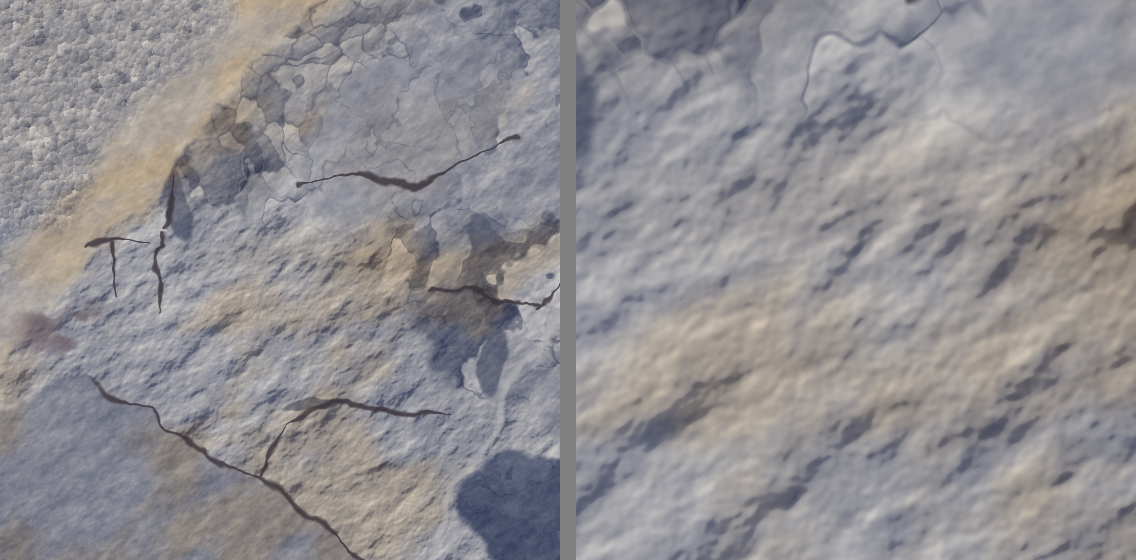
Left: the whole. Right: its middle third, enlarged.
Write a Shadertoy shader that draws this texture.

```glsl
const vec2 SUN = vec2(-0.6, 0.8);
const vec3 SHADE_BLUE = vec3(0.29, 0.32, 0.42);
const vec3 PALE_STONE = vec3(0.73, 0.73, 0.745);
const vec3 OCHRE_SHIFT = vec3(0.03, -0.004, -0.062);
const vec3 RUST = vec3(0.4, 0.34, 0.37);
const vec3 CRACK_BROWN = vec3(0.22, 0.19, 0.22);

struct Cell { float edge; vec2 id; vec2 offset; };

vec2 hash2(vec2 p) {
  vec3 q = fract(p.xyx * vec3(0.1031, 0.103, 0.0973));
  q += dot(q, q.yzx + 33.33);
  return fract((q.xx + q.yz) * q.zy);
}

float noise(vec2 p) {
  vec2 i = floor(p), f = fract(p);
  f = f * f * (3.0 - 2.0 * f);
  float low = mix(hash2(i).x, hash2(i + vec2(1, 0)).x, f.x);
  float high = mix(hash2(i + vec2(0, 1)).x, hash2(i + 1.0).x, f.x);
  return mix(low, high, f.y);
}

float fbm(vec2 p) {
  float sum = 0.0, amp = 0.5;
  for (int i = 0; i < 5; i++, amp *= 0.5) {
    sum += amp * noise(p);
    p = mat2(1.6, 1.2, -1.2, 1.6) * p + 17.3;
  }
  return sum;
}

// Nearest cell, with distance to its border
Cell voronoi(vec2 p) {
  vec2 base = floor(p), f = fract(p), home = vec2(0), seed = vec2(9);
  for (int i = 0; i < 9; i++) {
    vec2 g = vec2(i % 3 - 1, i / 3 - 1), r = g + hash2(base + g) - f;
    if (dot(r, r) < dot(seed, seed)) { seed = r; home = g; }
  }
  float edge = 9.0;
  for (int i = 0; i < 25; i++) {
    vec2 g = home + vec2(i % 5 - 2, i / 5 - 2);
    vec2 r = g + hash2(base + g) - f, d = r - seed;
    if (dot(d, d) > 0.0001) edge = min(edge, dot(0.5 * (r + seed), normalize(d)));
  }
  return Cell(edge, hash2(base + home + 71.0), -seed);
}

// Coordinates along and across the bedding
vec2 bedding(vec2 p) { return vec2(dot(p, vec2(0.8, 0.6)), dot(p, SUN)); }

float relief(vec2 p, vec2 scale) {
  return fbm(bedding(p) * scale) - fbm(bedding(p + 0.004 * SUN) * scale);
}

float blob(vec2 p, vec2 centre, vec2 radius, float soft) {
  return 1.0 - smoothstep(1.0 - soft, 1.0 + soft, length((p - centre) / radius));
}

float stroke(vec2 p, vec2 a, vec2 b, float width) {
  vec2 ab = b - a, ap = p - a;
  float d = length(ap - ab * clamp(dot(ap, ab) / dot(ab, ab), 0.0, 1.0));
  return 1.0 - smoothstep(width * 0.4, width * 1.5, d);
}

float facet(Cell c) {
  float lean = 0.4 * (c.id.x - 0.5) + 0.28 * dot(c.offset, SUN);
  return (lean - 0.3 * smoothstep(0.76, 0.8, c.id.y)) * smoothstep(0.0, 0.06, c.edge);
}

float joint(Cell c, float width) { return 1.0 - smoothstep(0.0, width, c.edge); }

// Ends of the separate fractures
const vec4 FRACTURES[11] = vec4[11](
  vec4(0.155, 0.557, 0.27, 0.568), vec4(0.213, 0.555, 0.222, 0.468),
  vec4(0.305, 0.69, 0.285, 0.6), vec4(0.283, 0.59, 0.283, 0.45),
  vec4(0.447, 0.14, 0.505, 0.245), vec4(0.505, 0.25, 0.6, 0.29),
  vec4(0.6, 0.29, 0.8, 0.26), vec4(0.53, 0.685, 0.74, 0.682),
  vec4(0.74, 0.682, 0.93, 0.75), vec4(0.95, 0.45, 1, 0.53),
  vec4(0.77, 0.49, 0.95, 0.455));

// Centres and radii of the shaded hollows
const vec4 HOLLOWS[4] = vec4[4](
  vec4(0.31, 0.645, 0.022, 0.06), vec4(0.565, 0.285, 0.06, 0.011),
  vec4(0.85, 0.575, 0.023, 0.035), vec4(0.89, 0.36, 0.022, 0.06));

void mainImage(out vec4 fragColor, in vec2 fragCoord) {
  vec2 p = fragCoord / iResolution.xy;
  vec2 warp = vec2(fbm(p * 9.0), fbm(p * 9.0 + 7.3)) - 0.48;
  vec2 ragged = p + 0.07 * warp;
  float broad = fbm(p * 4.0 + 3.0) - 0.48;

  // Regions
  float slope = dot(ragged - vec2(0, 0.35), vec2(-0.758, 0.653));
  float scree = smoothstep(-0.006, 0.008, slope);
  float gravel = smoothstep(0.06, 0.13, slope + 0.2 * warp.x);
  float blocky = smoothstep(0.77, 0.83, dot(p, vec2(0.65, 0.76)) + 0.25 * warp.x);
  float rubble = smoothstep(-0.19, -0.12, slope) * smoothstep(0.58, 0.68, p.y);
  float fissure = dot(ragged, vec2(0.551, 0.835)) - 0.365 + max(0.0, 0.15 - p.x);
  float slab = 1.0 - smoothstep(-0.005, 0.005, fissure);
  float face = blob(bedding(ragged), bedding(vec2(0.73, 0.77)), vec2(0.22, 0.12), 0.06);
  float shadow = blob(ragged, vec2(0.955, 0.085), vec2(0.125, 0.11), 0.06);

  // Bedded rock
  float bumps = relief(p, vec2(14, 24));
  float tone = 0.66 + 0.4 * broad + 3.6 * bumps - 0.2 * smoothstep(0.035, 0.07, -bumps);
  tone = mix(tone, 0.49 + 0.5 * broad + 1.8 * bumps, slab);

  // Broken blocks and rubble
  Cell big = voronoi(bedding(p) * vec2(6.5, 9) + 2.4 * warp);
  Cell small = voronoi(p * 21.0 + 3.0 * warp);
  float broken = smoothstep(0.42, 0.56, fbm(p * 13.0 + 5.0));
  float chips = facet(small) - 0.3 * joint(small, 0.09);
  float blocks = 0.62 + 0.9 * facet(big) + 2.2 * bumps;
  blocks += broken * (0.35 * chips - 0.35 * joint(big, 0.05));
  tone = mix(tone, blocks, blocky);
  tone = mix(tone, 0.58 + chips + 2.0 * bumps, 0.85 * rubble);
  float plain = 0.57 + 0.3 * facet(big) + 1.2 * bumps - 0.16 * joint(big, 0.03);
  tone = mix(tone, plain, 0.85 * face);

  // Gravel slope with a smooth worn strip
  Cell stone = voronoi(p * 52.0 + warp), pebble = voronoi(p * 115.0);
  float loose = 0.64 + 0.22 * dot(pebble.offset, SUN) + 0.2 * (pebble.id.x - 0.5);
  loose += smoothstep(0.6, 0.7, stone.id.x) * (0.45 * dot(stone.offset, SUN) + 0.03);
  loose -= 0.22 * smoothstep(0.9, 0.95, stone.id.y) * smoothstep(0.0, 0.15, stone.edge);
  loose += 0.5 * broad + 2.0 * bumps;
  tone = mix(tone, mix(0.8 + 1.3 * bumps, loose, gravel), scree);

  // Cast shadows, pale seam and grain
  tone = mix(tone, 0.07 + 0.3 * facet(big) + bumps - 0.12 * joint(big, 0.04), shadow);
  for (int i = 0; i < 4; i++) {
    float hollow = blob(ragged, HOLLOWS[i].xy, HOLLOWS[i].zw, 0.15);
    tone = mix(tone, 0.1 + bumps, 0.85 * hollow);
  }
  float seam = stroke(ragged, vec2(0.78, 0.03), vec2(1, 0.48), 0.006);
  tone = mix(tone, 0.88, 0.75 * seam) + 0.28 * (fbm(p * 75.0) - 0.48);

  // Mineral stains
  float stain = smoothstep(0.42, 0.64, fbm(bedding(p) * vec2(5, 8) + 21.0));
  float warmth = 0.2 + 1.1 * stain * (1.0 - 0.7 * face) + 0.4 * rubble;
  warmth += 0.55 * scree * (1.0 - gravel);
  warmth += 0.6 * blob(ragged, vec2(0.62, 0.55), vec2(0.2, 0.05), 0.8);
  vec3 color = mix(SHADE_BLUE, PALE_STONE, clamp(tone, -0.2, 1.12));
  color += OCHRE_SHIFT * warmth * (1.0 - shadow);
  float rust = blob(ragged, vec2(0.125, 0.41), vec2(0.09, 0.045), 0.5);
  color = mix(color, RUST, 0.7 * rust * broken);

  // Fractures and the long fissure
  float width = 0.0015 + 0.005 * smoothstep(0.3, 0.7, fbm(p * 16.0 + 40.0));
  float crack = 1.0 - smoothstep(0.2, 1.4, abs(fissure) / (width + 0.001));
  crack *= smoothstep(0.13, 0.2, p.x);
  for (int i = 0; i < 11; i++)
    crack = max(crack, stroke(ragged, FRACTURES[i].xy, FRACTURES[i].zw, width));
  fragColor = vec4(mix(color, CRACK_BROWN, 0.8 * crack), 1);
}
```
